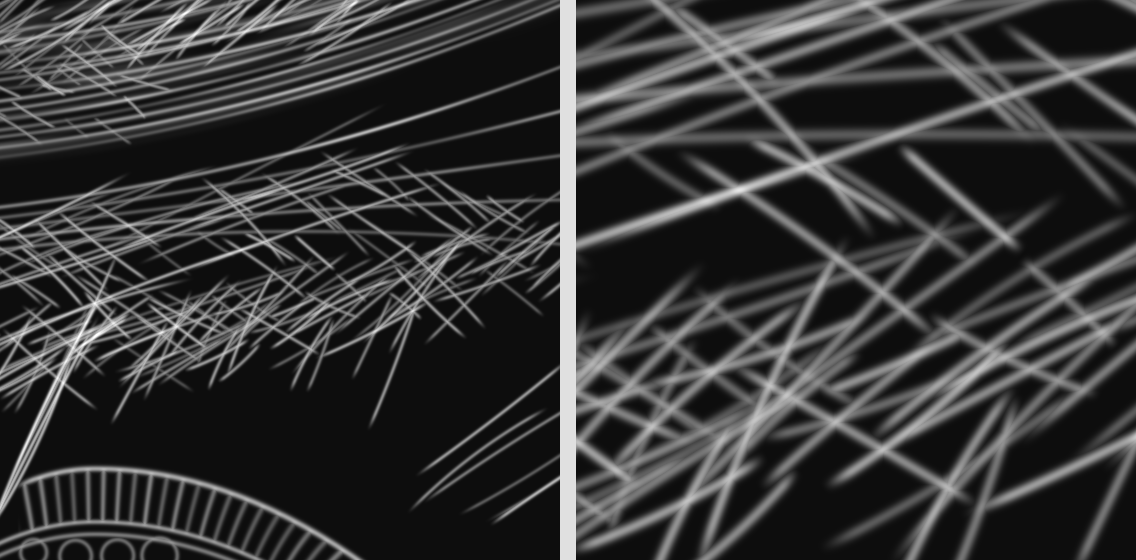
Left: the whole. Right: its middle third, enlarged.
Give the GLSL for this texture, as a WebGL 1 fragment shader.

```glsl
precision highp float;
uniform vec2 u_resolution;

#define HAIR_WIDTH 0.0034
#define HAIR_GAIN 0.62
#define SWEEP_GAIN 0.62
#define HAZE_GAIN 0.26
#define OVERLAP 0.35
#define RIB_SPACING 0.0285
#define BACKGROUND 0.05

float hash(float n) { return fract(sin(n * 12.9898) * 43758.547); }
float hash2(vec2 c) { return fract(sin(dot(c, vec2(127.1, 311.7))) * 43758.547); }

float noise(vec2 p) {
  vec2 c = floor(p), f = fract(p);
  f = f * f * (3.0 - 2.0 * f);
  return mix(mix(hash2(c), hash2(c + vec2(1.0, 0.0)), f.x),
             mix(hash2(c + vec2(0.0, 1.0)), hash2(c + 1.0), f.x), f.y);
}

// Brightest wins, crossings glow a little
float blend(float a, float b) { return max(a, b) + OVERLAP * min(a, b); }

float line(float d, float width) { return exp(-d * d / (width * width)); }

// One slightly bowed hair with faded tips
float hair(vec2 p, vec2 centre, float angle, float halfLength, float bow) {
  float c = cos(angle), s = sin(angle);
  vec2 q = p - centre;
  q = vec2(c * q.x + s * q.y, c * q.y - s * q.x);
  float t = q.x / halfLength;
  float d = q.y - bow * halfLength * (t * t - 0.5);
  return line(d, HAIR_WIDTH) * (1.0 - smoothstep(0.7, 1.0, abs(t)));
}

// Hairs scattered about the parabola spine.x + spine.y x + spine.z x^2;
// angle holds mean and jitter, lengths and xRange hold limits
float hairs(vec2 p, float seed, float count, vec2 xRange, vec3 spine,
            float spread, vec2 angle, vec2 lengths) {
  float light = 0.0;
  for (int i = 0; i < 80; i++) {
    float k = float(i);
    if (k >= count) break;
    float n = seed + k * 7.31;
    float x = mix(xRange.x, xRange.y, (k + hash(n)) / count);
    float y = spine.x + x * (spine.y + x * spine.z) + spread * (2.0 * hash(n + 1.0) - 1.0);
    float a = angle.x + angle.y * (2.0 * hash(n + 2.0) - 1.0);
    float len = mix(lengths.x, lengths.y, hash(n + 3.0));
    float strength = mix(0.45, 1.15, hash(n + 4.0));
    float bow = 0.16 * (hash(n + 5.0) - 0.5);
    light = blend(light, strength * hair(p, vec2(x, y), a, len, bow));
  }
  return light * HAIR_GAIN;
}

// Long curves sweeping up to the right, with a fan below them
float sweeps(vec2 p) {
  float light = 0.0;
  float sheen = exp(-pow((p.x - 0.68) / 0.17, 2.0));
  for (int i = 0; i < 14; i++) {
    float k = float(i);
    float y = 0.715 + 0.017 * k + 0.008 * hash(k + 3.0);
    y += p.x * (0.12 + 0.05 * (hash(k + 41.0) - 0.5) + 0.15 * p.x);
    float strength = 0.25 + 0.85 * noise(vec2(p.x * 4.0, k * 3.7));
    strength += 0.5 * sheen * (1.0 - smoothstep(0.0, 3.0, k));
    light = blend(light, strength * line(p.y - y, HAIR_WIDTH * 1.15));
  }
  for (int i = 0; i < 5; i++) {
    float k = float(i);
    float y = 0.63 - 0.019 * k + p.x * (0.12 + (0.13 - 0.06 * k) * p.x);
    float strength = 0.4 + 0.55 * noise(vec2(p.x * 4.0, k * 5.3 + 80.0));
    strength += 0.7 * sheen * (1.0 - min(k, 1.0));
    light = blend(light, strength * line(p.y - y, HAIR_WIDTH * 1.15));
  }
  // Soft streaks between the upper curves
  float level = p.y - p.x * (0.12 + 0.15 * p.x);
  float streak = noise(vec2(p.x * 5.0, level * 85.0));
  float haze = streak * streak * smoothstep(0.69, 0.75, level);
  return light * SWEEP_GAIN + HAZE_GAIN * haze;
}

// Ribbed arch with two inner rails and curls underneath
float arch(vec2 p) {
  float x = p.x - 0.17;
  float bend = x < 0.0 ? 1.6 : 0.74;
  float top = 0.163 - bend * x * x;
  float rail = 0.068 - (x < 0.0 ? 1.3 : 0.8) * x * x;
  float slope = 1.0 + abs(x) * 0.6;
  float u = p.x + 1.5 * x * (top - p.y);
  float cell = floor(u / RIB_SPACING);
  float d = (fract(u / RIB_SPACING) - 0.5) * RIB_SPACING;
  float inside = smoothstep(rail - 0.004, rail + 0.004, p.y)
               * (1.0 - smoothstep(top - 0.004, top + 0.004, p.y))
               * smoothstep(0.03, 0.045, p.x);
  float light = inside * mix(0.32, 0.55, hash(cell + 9.0)) * line(d, 0.0052);
  float start = smoothstep(0.02, 0.06, p.x);
  light = blend(light, 0.75 * start * line((p.y - top) / slope, 0.0052));
  light = blend(light, 0.62 * line((p.y - rail) / slope, 0.0045));
  light = blend(light, 0.5 * line((p.y - rail + 0.022) / slope, 0.0045));
  for (int i = 0; i < 4; i++) {
    float k = float(i);
    vec2 centre = vec2(0.06 + 0.075 * k, 0.004 + 0.012 * hash(k + 5.0));
    float ring = length(p - centre) - 0.022 - 0.012 * hash(k + 2.0);
    light = blend(light, 0.42 * line(ring, 0.0042));
  }
  return light;
}

void main() {
  vec2 p = gl_FragCoord.xy / u_resolution;
  float light = sweeps(p);

  // Crown: short slanted hairs and a few crossing them
  light = blend(light, hairs(p, 11.0, 70.0, vec2(-0.05, 0.68), vec3(0.94, 0.09, 0.0), 0.065, vec2(0.62, 0.25), vec2(0.05, 0.12)));
  light = blend(light, hairs(p, 713.0, 18.0, vec2(-0.02, 0.27), vec3(0.85, 0.0, 0.0), 0.09, vec2(-0.5, 0.3), vec2(0.03, 0.07)));

  // Middle: long rising hairs crossed by falling ones
  light = blend(light, hairs(p, 1307.0, 20.0, vec2(-0.05, 0.6), vec3(0.48, 0.25, 0.0), 0.11, vec2(0.38, 0.1), vec2(0.15, 0.32)));
  light = blend(light, hairs(p, 1931.0, 56.0, vec2(-0.03, 0.92), vec3(0.44, 0.18, 0.0), 0.14, vec2(-0.62, 0.2), vec2(0.04, 0.12)));

  // Dense rising band and steep stray hairs along its lower edge
  light = blend(light, hairs(p, 2503.0, 78.0, vec2(-0.03, 1.05), vec3(0.36, 0.04, 0.18), 0.065, vec2(0.57, 0.28), vec2(0.05, 0.15)));
  light = blend(light, hairs(p, 3109.0, 14.0, vec2(0.0, 0.78), vec3(0.35, 0.06, 0.0), 0.07, vec2(1.1, 0.13), vec2(0.06, 0.13)));

  // Sparse hairs at lower right and the steep lock at left
  light = blend(light, hairs(p, 3701.0, 6.0, vec2(0.83, 1.03), vec3(0.17, 0.0, 0.0), 0.09, vec2(0.61, 0.06), vec2(0.13, 0.21)));
  light = blend(light, 1.25 * hairs(p, 4307.0, 5.0, vec2(0.05, 0.12), vec3(0.1, 2.1, 0.0), 0.03, vec2(1.13, 0.03), vec2(0.16, 0.27)));

  light = blend(light, arch(p));
  float grey = BACKGROUND + 0.9 * light / (1.0 + 0.18 * light);
  gl_FragColor = vec4(vec3(clamp(grey, 0.0, 1.0)), 1.0);
}
```
